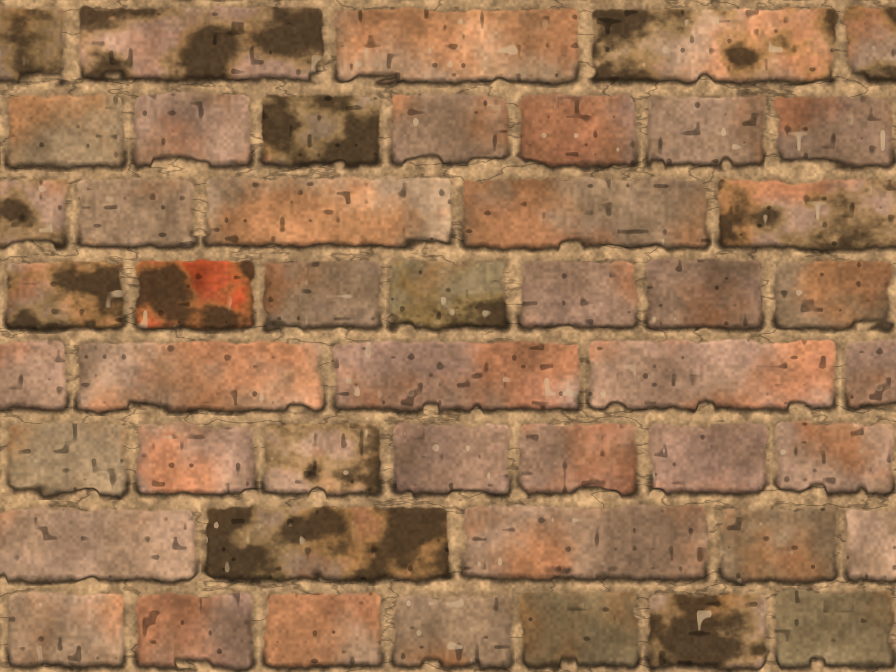
Write a Shadertoy shader that draws this texture.

```glsl
// Weathered brick wall: courses of headers alternate with courses of stretchers.
#define COURSES 8.0
#define HEADERS 7.0
#define JOINT 0.145
#define RAGGED 0.10
#define STAIN_SHARE 0.28
#define RED_SHARE 0.14
#define MORTAR vec3(0.74, 0.59, 0.42)
#define OLIVE vec3(0.53, 0.45, 0.32)
#define TAN vec3(0.71, 0.58, 0.44)
#define PURPLE vec3(0.53, 0.40, 0.33)
#define PINK vec3(0.75, 0.58, 0.47)
#define RED vec3(0.70, 0.35, 0.22)

float hash(vec2 p) {
    vec3 q = fract(p.xyx * 0.1031);
    q += dot(q, q.yzx + 33.33);
    return fract((q.x + q.y) * q.z);
}

float noise(vec2 p) {
    vec2 i = floor(p), f = fract(p);
    f = f * f * (3.0 - 2.0 * f);
    return mix(mix(hash(i), hash(i + vec2(1, 0)), f.x),
               mix(hash(i + vec2(0, 1)), hash(i + vec2(1, 1)), f.x), f.y);
}

float fbm(vec2 p) {
    float sum = 0.0, amp = 0.52;
    for (int i = 0; i < 5; i++) {
        sum += amp * noise(p);
        p = mat2(1.6, 1.2, -1.2, 1.6) * p + 7.3;
        amp *= 0.5;
    }
    return sum;
}

float roundedBox(vec2 p, vec2 halfSize, float radius) {
    vec2 q = abs(p) - halfSize + radius;
    return length(max(q, 0.0)) + min(max(q.x, q.y), 0.0) - radius;
}

// Finds the brick around a wall point: its id, its local position and half size.
void findBrick(vec2 wall, float unit, out vec2 id, out vec2 local, out vec2 halfSize) {
    float course = mod(floor(wall.y), COURSES);
    bool bond = mod(course, 2.0) < 0.5;
    float start = bond ? 0.57 - abs(course * 0.5 - 1.0) : 0.03 * hash(vec2(course, 3.0));
    float u = mod(wall.x / unit - start, HEADERS);

    // A bond course holds one header, then stretchers two units long.
    float index = floor(u), centre = index + 0.5, span = 1.0;
    if (bond && u >= 1.0) {
        index = 1.0 + floor((u - 1.0) * 0.5);
        centre = 2.0 * index;
        span = 2.0;
    }
    id = vec2(index, course) + 11.0;
    local = vec2((u - centre) * unit, fract(wall.y) - 0.5);
    local += 0.035 * (vec2(hash(id + 31.0), hash(id + 47.0)) - 0.5);
    halfSize = 0.5 * vec2(span * unit - JOINT, 0.81 + 0.03 * hash(id + 59.0));
}

vec3 mortarColor(vec2 wall) {
    float crumbs = fbm(wall * 8.0);
    float crack = smoothstep(0.04, 0.0, abs(fbm(wall * vec2(1.6, 4.0) + 40.0) - 0.5));
    vec3 color = MORTAR * (0.66 + 0.64 * crumbs);
    color *= 0.90 + 0.20 * noise(wall * 27.0);
    return color * (1.0 - 0.25 * crack);
}

vec3 brickColor(vec2 wall, vec2 id, bool isHeader) {
    vec2 p = wall + 17.0 * vec2(hash(id), hash(id + 5.0));
    float light = hash(id + 71.0);
    vec3 color = mix(mix(OLIVE, TAN, light), mix(PURPLE, PINK, light), hash(id + 83.0));
    if (isHeader && hash(id + 97.0) < RED_SHARE) color = RED;

    // Firing blotches, warm patches and slanted streaks.
    float blotch = fbm(p * vec2(1.5, 1.1));
    float streak = fbm(vec2(p.x * 2.6 + p.y * 0.8, p.y * 0.6) + 20.0);
    color *= 0.52 + 0.58 * blotch + 0.38 * streak;
    color = mix(color, color * vec3(1.10, 0.94, 0.82), smoothstep(0.45, 0.7, fbm(p + 60.0)));

    // Some bricks carry soot with ochre around it; the rest only a trace.
    float stained = hash(id + 113.0) < STAIN_SHARE ? 1.0 : 0.18;
    float soot = fbm(p * vec2(1.7, 2.3) + 80.0);
    color = mix(color, vec3(0.56, 0.43, 0.22), 0.5 * stained * smoothstep(0.35, 0.5, soot));
    color = mix(color, vec3(0.25, 0.19, 0.13), 0.8 * stained * smoothstep(0.46, 0.62, soot));

    // Grain, dark pits and pale mortar flecks.
    color *= 0.84 + 0.20 * noise(p * 24.0) + 0.12 * noise(p * 11.0);
    color *= 1.0 - 0.35 * smoothstep(0.83, 0.95, noise(p * 9.0 + 30.0));
    float fleck = smoothstep(0.88, 0.95, noise(p * vec2(8.0, 6.0))) * smoothstep(0.4, 0.6, blotch);
    return mix(color, vec3(0.82, 0.70, 0.55), 0.7 * fleck);
}

void mainImage(out vec4 fragColor, in vec2 fragCoord) {
    // Wall space counts courses downwards; the courses drift slightly in height.
    vec2 uv = fragCoord / iResolution.xy;
    vec2 wall = vec2(uv.x * 4.0 / 3.0, 1.0 - uv.y) * COURSES;
    float unit = COURSES * 4.0 / 3.0 / HEADERS;
    wall.y -= 0.05 * cos(6.28319 * (wall.y - 1.5) / COURSES);

    vec2 id, local, halfSize;
    findBrick(wall, unit, id, local, halfSize);

    // Ragged outline, chipped mostly along the lower edge.
    float lower = smoothstep(0.1, 0.4, local.y);
    float upper = smoothstep(0.1, 0.4, -local.y);
    float d = roundedBox(local, halfSize, 0.07) + RAGGED * (fbm(wall * 5.0) - 0.5);
    d += (0.03 + 0.06 * lower) * smoothstep(0.64, 0.85, noise(wall * 3.7 + 9.0));

    // Mortar lies in the shadow below each brick.
    float contact = smoothstep(0.085, 0.0, d);
    vec3 mortar = mortarColor(wall) * (1.0 - contact * (0.14 + 0.52 * lower));

    // Brick faces darken at the rim and catch light along the top.
    float rim = smoothstep(-0.07, 0.0, d);
    vec3 brick = brickColor(wall, id, halfSize.x < unit * 0.6);
    brick *= 1.0 - rim * (0.12 + 0.28 * lower - 0.20 * upper);

    float soft = 0.012 + 0.75 * COURSES / iResolution.y;
    fragColor = vec4(mix(mortar, brick, smoothstep(soft, -soft, d)), 1.0);
}
```
